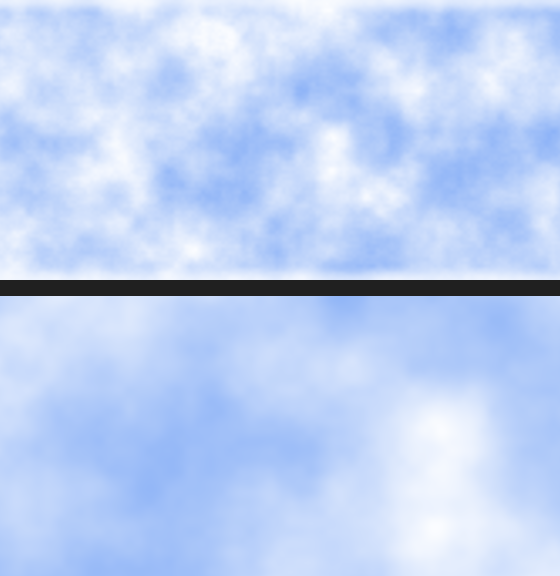
Top, the full canvas; bottom, a detail of the centre.
Give the GLSL for this texture, as a WebGL 2 fragment shader.

```glsl
#version 300 es
precision highp float;
// Soft blue and white cloud haze: layered value noise sets how much blue
// is taken out of white. The blue thins to a pale mist along the top and
// bottom borders.
uniform vec2 u_resolution;
out vec4 fragColor;

const vec3 BLUE_ABSORPTION = vec3(1.0, 0.67, 0.075); // light removed per unit of depth
const float CELLS_PER_HEIGHT = 5.2;
const int OCTAVES = 5;

float hash(vec2 p) {
    return fract(sin(dot(p, vec2(127.1, 311.7))) * 43758.5453);
}

// Smoothly interpolated lattice noise in 0..1
float valueNoise(vec2 p) {
    vec2 cell = floor(p);
    vec2 f = fract(p);
    vec2 w = f * f * (3.0 - 2.0 * f);
    float low = mix(hash(cell), hash(cell + vec2(1.0, 0.0)), w.x);
    float high = mix(hash(cell + vec2(0.0, 1.0)), hash(cell + vec2(1.0, 1.0)), w.x);
    return mix(low, high, w.y);
}

// Octave sum, normalised to 0..1
float fbm(vec2 p, float gain) {
    float sum = 0.0;
    float total = 0.0;
    float amplitude = 1.0;
    for (int i = 0; i < OCTAVES; i++) {
        sum += amplitude * valueNoise(p);
        total += amplitude;
        amplitude *= gain;
        p = p * 2.0 + vec2(17.3, 9.1);
    }
    return sum / total;
}

// Fraction of blue kept at height y, reduced near both borders
float borderMist(float y, float width, float edgeValue) {
    float inset = min(y, 1.0 - y);
    return mix(edgeValue, 1.0, smoothstep(0.0, width, inset));
}

void main() {
    vec2 uv = gl_FragCoord.xy / u_resolution.y;

    // Cloud thickness to blue depth
    float cloud = fbm(uv * CELLS_PER_HEIGHT + vec2(3.7, 11.4), 0.5);
    float depth = clamp(0.242 + 0.66 * (0.5 - cloud), 0.015, 0.45);
    depth *= borderMist(uv.y, 0.055, 0.4);

    fragColor = vec4(1.0 - depth * BLUE_ABSORPTION, 1.0);
}
```
